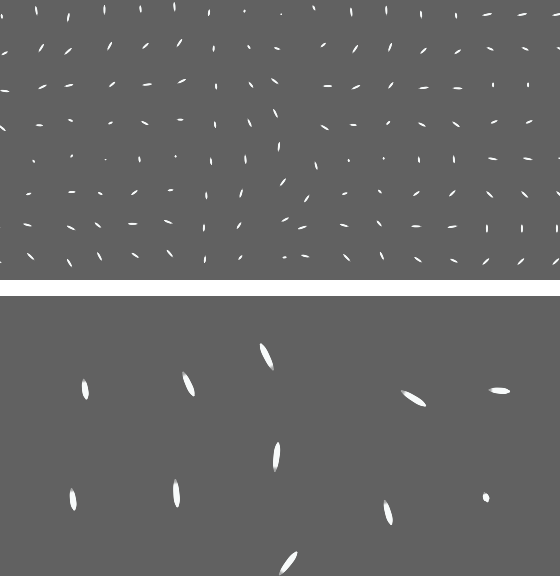
Top: the whole. Bottom: its middle third, enlarged.
A Shadertoy shader for this pattern:

```glsl
#define GRID vec2(16.0, 8.0)
#define UNIT (1.0 / 48.0)
#define NEEDLE_LENGTH 12.8
#define HALF_WIDTH 1.4
#define VIEW_TILT 0.7
#define TIP_FADE 0.55
#define BACKGROUND vec3(0.38)
#define NEEDLE_COLOR vec3(0.97, 0.98, 0.98)

const float STEP_ANGLE = 0.78539816; // one eighth of a turn per row
const int LAST_VARIANT = 14;

// Per column: orbit radius, starting step, height of the orbit centre
const vec3 ORBIT[15] = vec3[15](
    vec3(6.5, 0.5, -3.0), vec3(10.0, 0.25, 2.0), vec3(3.0, -2.8, 1.0),
    vec3(9.5, -0.1, 3.5), vec3(9.5, 0.1, 4.5), vec3(9.0, -0.1, 8.0),
    vec3(8.5, -0.2, 1.0), vec3(8.0, -0.1, 3.5), vec3(7.0, 3.7, 9.5),
    vec3(17.0, -0.1, 1.0), vec3(8.0, 0.3, 1.5), vec3(8.0, 0.3, 4.0),
    vec3(5.0, 0.4, 0.5), vec3(3.5, 0.6, 0.0), vec3(6.0, -1.0, 1.0));

// Per column: needle elevation in degrees, starting step of its heading
const vec2 HEADING[15] = vec2[15](
    vec2(15.0, 3.9), vec2(-28.0, 3.8), vec2(-27.0, 4.25),
    vec2(-50.0, 4.0), vec2(-5.0, 3.9), vec2(-32.0, 3.9),
    vec2(84.0, 2.5), vec2(63.0, 3.8), vec2(-43.0, 0.2),
    vec2(13.0, 3.7), vec2(-28.0, 3.85), vec2(-60.0, 3.9),
    vec2(-6.0, 3.9), vec2(8.0, 3.9), vec2(-15.0, 6.0));

// Circle around the vertical axis, seen from above at a slant
vec2 turntable(float radius, float steps) {
    float angle = steps * STEP_ANGLE;
    return radius * vec2(sin(angle), VIEW_TILT * cos(angle));
}

// Projected needle vector, from tail to tip
vec2 needleAxis(vec2 heading, float row) {
    float elevation = radians(heading.x);
    vec2 axis = turntable(cos(elevation), row + heading.y);
    axis.y += VIEW_TILT * sin(elevation);
    return NEEDLE_LENGTH * axis;
}

// Coverage of a needle that narrows at both ends and fades at the tip
float needle(vec2 p, vec2 axis, float pixel) {
    float along = clamp(dot(p, axis) / dot(axis, axis), -0.5, 0.5);
    float taper = 1.0 - 0.65 * pow(abs(2.0 * along), 3.0);
    float width = HALF_WIDTH * taper * (1.0 - 0.3 * along);
    float d = length(p - axis * along) - width;
    float shade = 1.0 - TIP_FADE * smoothstep(0.3, 0.46, along);
    return shade * smoothstep(0.5 * pixel, -0.5 * pixel, d);
}

void mainImage(out vec4 fragColor, in vec2 fragCoord) {
    // Columns are centred on the grid lines, rows between them
    vec2 grid = fragCoord / iResolution.xy * GRID + vec2(0.5, 0.0);
    vec2 cell = floor(grid);
    vec2 p = (fract(grid) - 0.5) / UNIT;
    float row = GRID.y - 1.0 - cell.y;
    int variant = min(int(cell.x), LAST_VARIANT);

    // Each row turns the column's needle by one more step
    vec3 orbit = ORBIT[variant];
    vec2 centre = turntable(orbit.x, row + orbit.y) + vec2(0.0, orbit.z);
    vec2 axis = needleAxis(HEADING[variant], row);

    float pixel = GRID.y / (iResolution.y * UNIT);
    float coverage = needle(p - centre, axis, pixel);
    fragColor = vec4(mix(BACKGROUND, NEEDLE_COLOR, coverage), 1.0);
}
```
